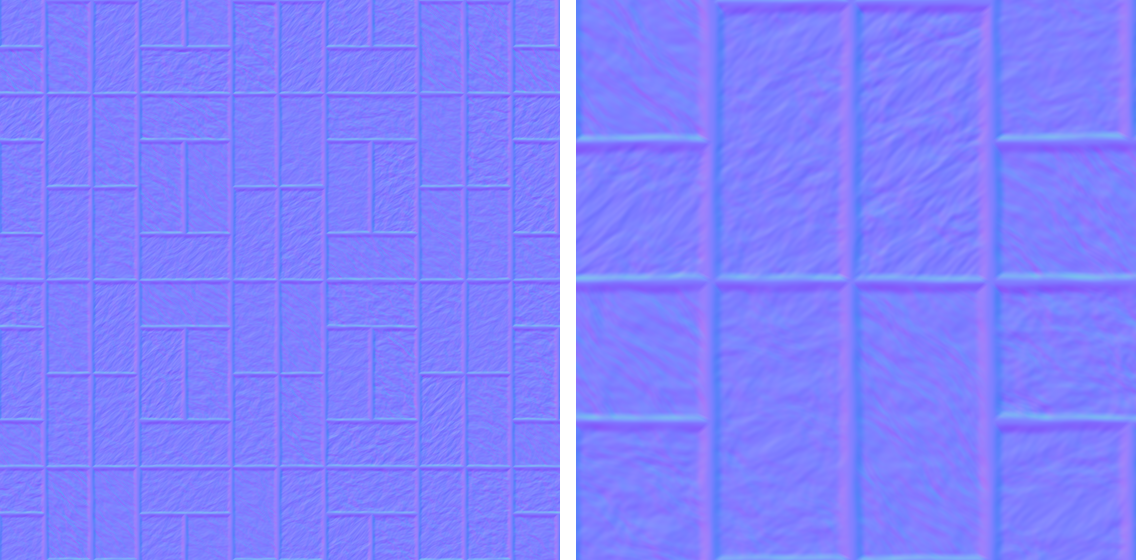
Left, the full canvas; right, a detail of the centre.
Reproduce this texture map procedurally as a Shadertoy shader.

```glsl
// Tangent-space normal map of rough stone pavers in a repeating woven bond.

const float REPEATS = 3.0;          // pattern repeats across and down
const float CELL = 4.0;             // paver units per repeat
const float JOINT_DEPTH = 0.016;
const float ROUGHNESS = 0.0095;
const vec2 BEVEL_LOW = vec2(0.075, 0.05);   // left and bottom edges
const vec2 BEVEL_HIGH = vec2(0.10, 0.09);   // right and top edges

vec2 hash22(vec2 p) {
    vec3 q = fract(p.xyx * vec3(0.1031, 0.1030, 0.0973));
    q += dot(q, q.yzx + 33.33);
    return fract((q.xx + q.yz) * q.zy);
}

float gradientDot(vec2 corner, vec2 offset) {
    float angle = 6.2832 * hash22(corner).x;
    return dot(vec2(cos(angle), sin(angle)), offset);
}

float gradientNoise(vec2 p) {
    vec2 i = floor(p), f = p - i;
    vec2 u = f * f * f * (f * (f * 6.0 - 15.0) + 10.0);
    vec2 x = vec2(1, 0), y = vec2(0, 1);
    return mix(mix(gradientDot(i, f), gradientDot(i + x, f - x), u.x),
               mix(gradientDot(i + y, f - y), gradientDot(i + 1.0, f - 1.0), u.x), u.y);
}

// Layered grain, finer vertically than horizontally.
float stoneGrain(vec2 p) {
    float sum = 0.0, amplitude = 1.0;
    p *= vec2(4.0, 6.0);
    p += 0.6 * gradientNoise(p * 0.5);
    for (int octave = 0; octave < 3; octave++) {
        sum += amplitude * gradientNoise(p);
        p = p * 2.0 + 17.3;
        amplitude *= 0.55;
    }
    return sum;
}

// Lower-left corner (xy) and size (zw) of the paver holding q, within one cell.
vec4 paverRect(vec2 q) {
    vec2 upright = vec2(1, 2), flat_ = vec2(2, 1);
    if (q.x < 2.0) return vec4(floor(q / upright) * upright, upright);
    if (abs(q.y - 2.0) < 1.0) return vec4(floor(q.x), 1.0, upright);
    return vec4(2.0, floor(q.y), flat_);
}

float surfaceHeight(vec2 p) {
    vec2 q = mod(p, CELL);
    vec4 rect = paverRect(q);
    vec2 id = mod(p - q + rect.xy, REPEATS * CELL);
    vec2 seed = hash22(id + 3.7), shape = hash22(id + 41.2);
    vec2 local = q - rect.xy;

    // Bevelled sides with uneven insets and a slight tilt.
    vec2 grainPos = local + seed * 60.0;
    vec2 wobble = 0.018 * vec2(gradientNoise(grainPos.yx * 2.5),
                               gradientNoise(grainPos * 2.5 + 9.0));
    vec2 tilt = (shape - 0.5) * 0.02 * (local.yx - 0.5 * rect.wz);
    vec2 low = (local - 0.012 * seed + wobble + tilt) / BEVEL_LOW;
    vec2 high = (rect.zw - local - 0.012 * shape - wobble - tilt) / BEVEL_HIGH;
    vec2 side = min(low, high);
    float top = smoothstep(0.0, 1.0, min(side.x, side.y));

    // Each paver has its own grain direction and strength.
    grainPos.y += (shape.x - 0.5) * 1.4 * local.x;
    float strength = ROUGHNESS * mix(0.75, 1.25, shape.y);
    return top * (JOINT_DEPTH + strength * stoneGrain(grainPos));
}

vec3 surfaceNormal(vec2 p, float stepSize) {
    vec2 e = vec2(stepSize, 0.0);
    vec2 slope = vec2(surfaceHeight(p + e) - surfaceHeight(p - e),
                      surfaceHeight(p + e.yx) - surfaceHeight(p - e.yx)) / (2.0 * stepSize);
    return normalize(vec3(-slope.x, slope.y, 1.0));   // green axis points down
}

void mainImage(out vec4 fragColor, in vec2 fragCoord) {
    float units = REPEATS * CELL;
    vec2 p = fragCoord / iResolution.xy * units;
    p += vec2(0.03, 0.01) - vec2(1.0, 2.0);           // place the cell corner
    float pixel = units / min(iResolution.x, iResolution.y);
    vec3 normal = surfaceNormal(p, max(0.02, 0.5 * pixel));
    fragColor = vec4(normal * 0.5 + 0.5, 1.0);
}
```
